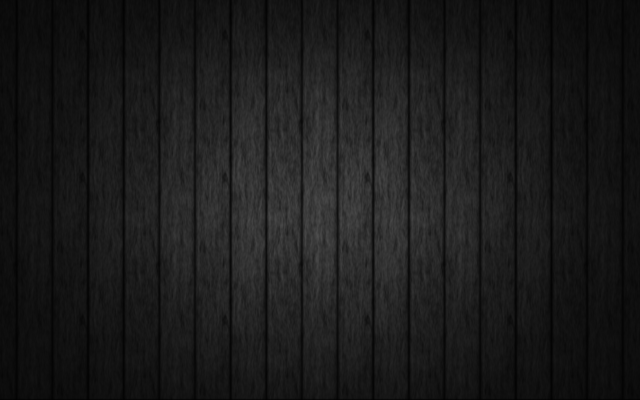
Give the GLSL for this texture, as a Shadertoy shader.

```glsl
// Dark vertical wood planks lit by a soft glow in the middle.
// Stretched, tileable gradient noise forms the grain; a square tile four
// planks wide repeats knots, flecks and flames, under an elliptical vignette.

vec2 latticeGradient(vec2 cell) {
    vec3 h = fract(cell.xyx * vec3(0.1031, 0.1030, 0.0973));
    h += dot(h, h.yzx + 33.33);
    float angle = 6.2832 * fract((h.x + h.y) * h.z);
    return vec2(cos(angle), sin(angle));
}

// Gradient noise that wraps after "period" cells
float gradientNoise(vec2 p, vec2 period) {
    vec2 cell = floor(p), f = p - cell;
    vec2 blend = f * f * f * (f * (f * 6.0 - 15.0) + 10.0);
    vec2 lo = mod(cell, period), hi = mod(cell + 1.0, period);
    float a = dot(latticeGradient(lo), f);
    float b = dot(latticeGradient(vec2(hi.x, lo.y)), f - vec2(1.0, 0.0));
    float c = dot(latticeGradient(vec2(lo.x, hi.y)), f - vec2(0.0, 1.0));
    float d = dot(latticeGradient(hi), f - 1.0);
    return mix(mix(a, b, blend.x), mix(c, d, blend.x), blend.y);
}

// Noise with the given cells per plank, repeating every four planks
float grain(vec2 p, vec2 frequency) {
    return gradientNoise(p * frequency, frequency * 4.0);
}

// Soft elliptical spot, repeated once in every tile
float tileSpot(vec2 p, vec2 center, vec2 radius) {
    vec2 d = (mod(p - center + 2.0, 4.0) - 2.0) / radius;
    return exp(-dot(d, d));
}

float woodTone(vec2 p) {
    // Bend the fibres gently along the boards
    vec2 q = p + vec2(0.07 * grain(p, vec2(2.0, 1.0)), 0.0);

    float tone = 1.0 + 0.16 * grain(p, vec2(1.0, 0.5));
    tone += 0.20 * grain(q, vec2(6.0, 0.5));
    tone += 0.24 * grain(q, vec2(10.0, 1.5));
    tone += 0.26 * grain(q, vec2(15.0, 4.0));
    tone += 0.20 * grain(q + 0.37, vec2(23.0, 9.0));

    // Dark flecks, densest along the right side of the second board
    float fleck = smoothstep(0.12, 0.42, grain(q, vec2(7.0, 2.0)));
    float fleckZone = tileSpot(p, vec2(1.80, 2.9), vec2(0.22, 1.1));
    tone -= fleck * (0.16 + 0.35 * fleckZone);

    // Pale flame figure on the left side of the third board
    float flameZone = tileSpot(p, vec2(2.2, 2.3), vec2(0.16, 0.75));
    float rings = sin(34.0 * q.x + 9.0 * grain(p, vec2(3.0, 1.0)));
    tone += flameZone * (0.05 + 0.13 * rings);

    // Ragged knots beside the first seam
    float ragged = 0.65 + 0.7 * grain(q, vec2(9.0, 5.0));
    tone -= 0.55 * ragged * tileSpot(p, vec2(-0.03, 3.72), vec2(0.09, 0.25));
    tone -= 0.22 * ragged * tileSpot(p, vec2(0.14, 3.60), vec2(0.13, 0.35));
    return tone;
}

void mainImage(out vec4 fragColor, in vec2 fragCoord) {
    vec2 uv = fragCoord / iResolution.xy;
    vec2 plank = vec2(uv.x - 0.0262, uv.y * 0.625) / 0.0557;
    float light = woodTone(plank);

    // Seams: narrow groove, soft shading and a faint bevel on its right
    float side = fract(plank.x + 0.5) - 0.5;
    float seamId = mod(floor(plank.x + 0.5), 4.0);
    float depth = 0.57 + 0.13 * step(1.5, seamId);
    light *= 1.0 - depth * exp(-pow(side / 0.038, 2.0));
    light *= 1.0 - 0.22 * exp(-abs(side) / 0.08);
    light += 0.09 * exp(-pow((side - 0.10) / 0.035, 2.0));

    // Central glow falling into dark sides
    vec2 fromCenter = uv - 0.5;
    float glow = exp(-dot(fromCenter * fromCenter, vec2(8.6, 6.0)));
    light *= 0.042 + 0.185 * glow;

    // Thin shadow along the bottom border
    light *= mix(0.3, 1.0, smoothstep(0.0, 0.005, uv.y));
    fragColor = vec4(vec3(clamp(light, 0.0, 1.0)), 1.0);
}
```
